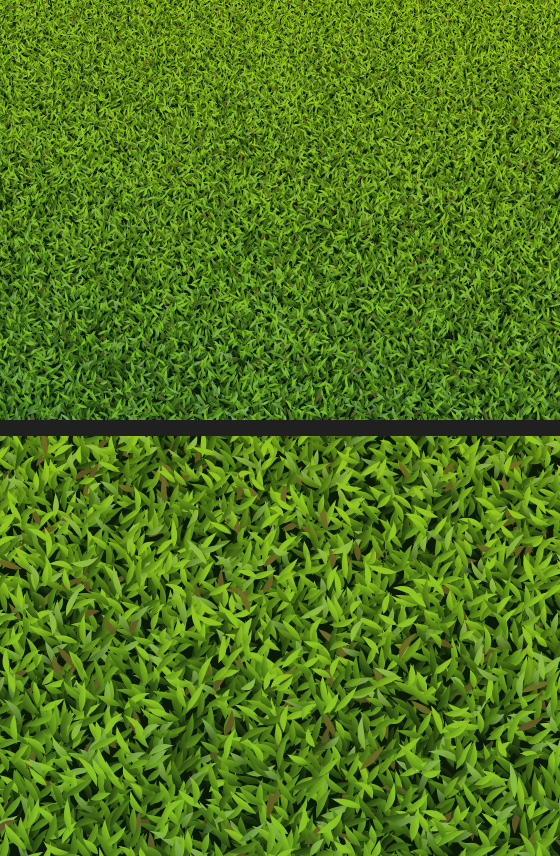
Top, the full canvas; bottom, a detail of the centre.
A Shadertoy shader for this texture:

```glsl
const float CELLS = 52.0;        // blade cells per canvas height
const int LAYERS = 12;           // stacked blade layers
const float NEAR_SCALE = 1.4;    // blade scale at the bottom edge
const float PERSPECTIVE = 0.72;  // loss of scale toward the top
const float HALF_WIDTH = 0.125;  // in cells
const float SPREAD = 2.7;        // range of blade angles, radians
const float GLINT_SHARE = 0.13;
const float STRAW_SHARE = 0.03;

const vec3 SHADOW = vec3(0.04, 0.10, 0.025);
const vec3 DEEP = vec3(0.17, 0.30, 0.07);
const vec3 LEAF = vec3(0.34, 0.53, 0.10);
const vec3 LIT = vec3(0.54, 0.76, 0.15);
const vec3 GLINT = vec3(0.54, 0.70, 0.40);
const vec3 STRAW = vec3(0.40, 0.34, 0.17);
const vec3 COOL_TINT = vec3(0.84, 0.94, 1.15);
const vec3 WARM_TINT = vec3(1.25, 1.10, 0.60);

vec4 hash4(vec3 p) {
    vec4 q = fract(p.xyzx * vec4(0.1031, 0.1030, 0.0973, 0.1099));
    q += dot(q, q.wzxy + 33.33);
    return fract((q.xxyz + q.yzzw) * q.zywx);
}

// Layered sines: uneven light over tufts, about -1 to 1
float tufts(vec2 p) {
    float sum = 0.0, amp = 0.5;
    for (int i = 0; i < 4; i++) {
        sum += amp * sin(p.x + 1.7 * sin(p.y)) * sin(p.y + 1.3 * sin(p.x * 0.8));
        p = mat2(0.8, 0.6, -0.6, 0.8) * p * 1.9 + 2.3;
        amp *= 0.7;
    }
    return sum;
}

vec3 grassRamp(float tone) {
    float t = clamp(tone, 0.0, 1.0) * 3.0;
    vec3 c = mix(SHADOW, DEEP, min(t, 1.0));
    c = mix(c, LEAF, clamp(t - 1.0, 0.0, 1.0));
    return mix(c, LIT, clamp(t - 2.0, 0.0, 1.0));
}

// Blends one blade over the colour below; d is measured in cells from its middle
vec3 drawBlade(vec3 below, vec2 d, vec4 rnd, float height, float light, float soft) {
    float angle = (rnd.z - 0.5) * SPREAD;
    vec2 axis = vec2(sin(angle), cos(angle));
    float pick = fract(rnd.w * 17.0);
    float halfLength = mix(0.35, 0.68, pick);
    float along = dot(d, axis) / halfLength;
    float bend = (rnd.x - 0.5) * 0.3;
    float across = dot(d, vec2(axis.y, -axis.x)) + bend * along * along;
    float width = HALF_WIDTH * (1.0 - along * along) * (1.0 - 0.25 * along);
    float cover = clamp(0.5 - (abs(across) - width) / soft, 0.0, 1.0)
                * step(abs(along), 1.2);

    float tone = mix(0.16, 0.76, height) + 0.62 * (rnd.w - 0.5)
               + 0.14 * along + 0.8 * across + light;
    vec3 c = grassRamp(tone);
    float isGlint = step(1.0 - GLINT_SHARE, fract(rnd.w * 41.0)) * step(0.4, height);
    c = mix(c, GLINT, isGlint * (0.55 + 0.35 * along));
    float isStraw = step(fract(rnd.w * 67.0), STRAW_SHARE);
    c = mix(c, STRAW, isStraw * 0.8);
    return mix(below, c, cover);
}

void mainImage(out vec4 fragColor, in vec2 fragCoord) {
    vec2 uv = fragCoord / iResolution.y;
    float aspect = iResolution.x / iResolution.y;

    // Lawn plane receding toward the top
    float scale = NEAR_SCALE - PERSPECTIVE * uv.y;
    vec2 ground = vec2(uv.x - 0.5 * aspect, 0.0) / scale;
    ground.y = -log(scale) / PERSPECTIVE;
    float shear = PERSPECTIVE * ground.x;
    float soft = CELLS / (iResolution.y * scale);

    // Broad and tufted light
    float light = 0.09 * tufts(ground * 26.0) + 0.03 * tufts(ground * 5.0)
                + 0.12 * (uv.y - 0.45) + 0.06;

    // Blades, from the soil up and from far to near
    vec3 color = SHADOW;
    for (int layer = 0; layer < LAYERS; layer++) {
        float height = float(layer) / float(LAYERS - 1);
        vec2 p = ground * CELLS + 200.0 + float(layer) * vec2(7.37, 3.61);
        vec2 cell = floor(p);
        for (int j = 1; j >= -1; j--) {
            for (int i = -1; i <= 1; i++) {
                vec2 id = cell + vec2(i, j);
                vec4 rnd = hash4(vec3(id, float(layer) * 13.0 + 5.0));
                vec2 d = p - id - rnd.xy;
                d.x -= shear * d.y;   // keeps blades upright in perspective
                color = drawBlade(color, d, rnd, height, light, soft);
            }
        }
    }

    // Cool near the viewer, sunlit and yellow far away
    float warmth = clamp(0.12 + 0.68 * uv.y + 0.15 * (uv.x / aspect - 0.5), 0.0, 1.0);
    fragColor = vec4(color * mix(COOL_TINT, WARM_TINT, warmth), 1.0);
}
```
